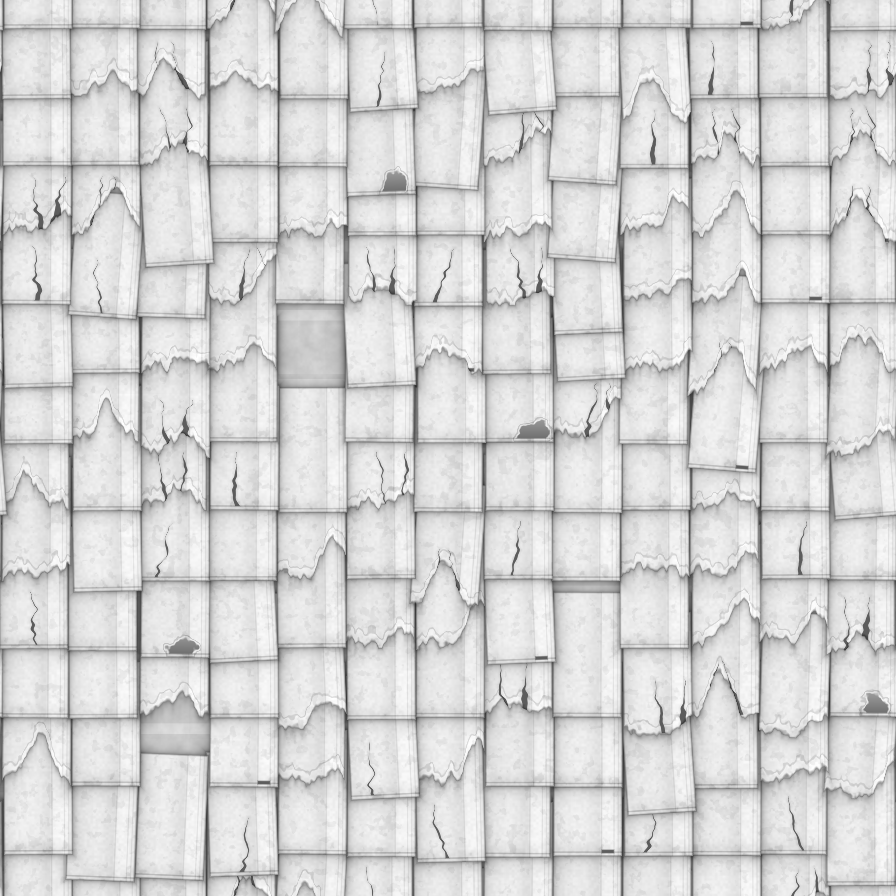
This texture map is drawn by a WebGL 2 fragment shader. Its source:

```glsl
#version 300 es
precision highp float;
// Weathered roof of 13 x 13 overlapping grey tiles, each a flat pan with a roll.
// Long tiles are painted from the eaves up, right to left, each casting a shadow;
// hashes choose which are missing, slipped, broken, pierced or cracked.
uniform vec2 u_resolution;
out vec4 outColor;

const float COUNT = 13.0;         // tiles across and down
const vec2 GRID_SHIFT = vec2(0.02, 0.577);
const float TILE_LENGTH = 1.82;   // in rows, most of it overlapped
const float ROLL_START = 0.68;
const float MISSING = 0.045;      // shares of the tiles
const float SLIPPED = 0.19;
const float BROKEN = 0.25;
const float PIERCED = 0.31;       // upper limits of consecutive ranges
const float CRACKED = 0.40;
const float SHATTERED = 0.54;
const float PAN_TONE = 0.925;
const float ROLL_TONE = 0.955;
const float DECK_TONE = 0.8;
const float HOLE_TONE = 0.4;
const float CRACK_TONE = 0.36;
const float OUTLINE_TONE = 0.56;
const float BROAD_SHADOW = 0.17;
const float TIGHT_SHADOW = 0.17;

vec4 hash4(vec2 p) {
  vec4 a = fract(p.xyxy * vec4(0.1031, 0.1030, 0.0973, 0.1099));
  a += dot(a, a.wzxy + 33.33);
  return fract((a.xxyz + a.yzzw) * a.zywx);
}

float noise(vec2 p) {
  vec2 i = floor(p), f = fract(p);
  f = f * f * (3.0 - 2.0 * f);
  float low = mix(hash4(i).x, hash4(i + vec2(1, 0)).x, f.x);
  float high = mix(hash4(i + vec2(0, 1)).x, hash4(i + 1.0).x, f.x);
  return mix(low, high, f.y);
}

float fbm(vec2 p) {
  return 0.55 * noise(p) + 0.3 * noise(p * 2.1 + 7.0) + 0.15 * noise(p * 4.3 + 19.0);
}

float line(float d, float width, float px) {
  return 1.0 - smoothstep(width, width + px, abs(d));
}

// Signed distance to a wandering slit, open at the foot and closing upwards
float slit(vec2 q, float x, float lean, float width, float seed) {
  float along = (q.y - 0.06) / 0.78;
  float wander = 0.1 * noise(vec2(q.y * 5.0, seed)) + 0.05 * noise(vec2(q.y * 14.0, seed));
  float taper = (1.0 - along) * noise(vec2(q.y * 6.0 + 9.0, seed)) * 1.6;
  float gap = abs(q.x - x - lean * (q.y - 0.4) - wander + 0.07) - width * taper;
  return max(gap, (abs(along - 0.5) - 0.5) * 0.7);
}

float tileSurface(vec2 q, vec2 seed, float px) {
  float roll = smoothstep(ROLL_START - 0.02, ROLL_START + 0.03, q.x);
  float across = (q.x - ROLL_START) / (1.0 - ROLL_START);
  float pan = PAN_TONE - 0.05 * smoothstep(0.42, ROLL_START, q.x);
  float tone = mix(pan, ROLL_TONE - 0.07 * pow(abs(across * 2.0 - 0.9), 3.0), roll);
  tone -= 0.07 * line(q.x - 0.70, 0.003, px) + 0.07 * line(q.x - 0.88, 0.002, px);
  tone -= 0.06 * line(q.x - 0.94, 0.002, px);
  // stains, grain and grime gathering at the foot
  float stain = fbm(q * 9.0 + seed);
  tone -= 0.045 * smoothstep(0.6, 0.72, stain) + 0.04 * (noise(q * 26.0 + seed) - 0.5);
  return tone - 0.15 * smoothstep(0.28, 0.0, q.y) * stain;
}

void paintTile(inout float col, vec2 p, vec2 id, float px) {
  vec2 key = mod(id, COUNT);
  vec4 fate = hash4(key + 3.7), form = hash4(key + 41.3), shift = hash4(key + 87.1);
  if (fate.x < MISSING) return;
  bool slipped = fate.y < SLIPPED;
  float turn = (shift.z - 0.5) * (slipped ? 0.16 : 0.02);
  vec2 q = p - id - vec2(0.5 + 0.07 * (shift.x - 0.5), 0.9);
  q.y += slipped ? 0.08 + 0.36 * shift.y : 0.05 * (shift.y - 0.5);
  q = vec2(q.x - turn * q.y, q.y + turn * q.x) + vec2(0.5, 0.9);
  vec2 side = abs(q - vec2(0.5, 0.5 * TILE_LENGTH)) - vec2(0.5, 0.5 * TILE_LENGTH);
  float d = max(side.x, side.y);
  if (d > 0.3) return;

  vec2 seed = key * 17.0;
  bool shattered = fate.z > CRACKED && fate.z < SHATTERED;
  bool broken = fate.z < BROKEN || shattered;
  bool cracked = fate.z > PIERCED && fate.z < SHATTERED;
  float tone = tileSurface(q, seed, px) + 0.02 * (form.w - 0.5);

  // broken foot with a pale chipped rim, or a straight rolled lip
  if (broken) {
    float bite = smoothstep(0.25 + 0.3 * form.z, 0.0, abs(q.x - 0.4 - form.x * 0.65));
    float jag = noise(vec2(q.x * 8.0, seed.x + seed.y)) + 0.6 * noise(vec2(q.x * 21.0, seed.y));
    float ragged = 0.03 * noise(q * 18.0 + seed);
    float fracture = ((0.12 + 0.5 * form.y) * bite + 0.17 * jag - 0.08 - q.y) * 0.55 + ragged;
    d = max(d, fracture);
    float rim = fracture + 0.06 + 0.06 * noise(q * 9.0 + seed);
    tone -= 0.1 * line(rim, 0.004, px) - 0.03 * smoothstep(0.0, px, rim);
  } else {
    tone -= 0.14 * line(q.y - 0.06, 0.004, px);
  }
  if (cracked) {
    float lean = (form.y - 0.5) * 0.5, x = 0.28 + 0.3 * form.x;
    float crack = slit(q, x, lean, 0.028, seed.x + key.y);
    if (shattered) crack = min(crack, slit(q, x + 0.32, -lean - 0.1, 0.05, seed.y + 5.0));
    tone -= 0.05 * smoothstep(0.05, 0.0, crack);
    tone = mix(tone, CRACK_TONE, 1.0 - smoothstep(-0.6 * px, 0.6 * px, crack));
  }
  // arched hole in the roll
  if (fate.z > BROKEN && fate.z < PIERCED) {
    float arch = length((q - vec2(0.6 + 0.2 * form.x, 0.07)) * vec2(1.0, 0.75));
    arch = max(arch - 0.08 - 0.2 * fbm(q * 6.0 + seed), 0.06 - q.y);
    tone -= 0.14 * line(arch - 0.04, 0.004, px);
    tone = mix(tone, HOLE_TONE + 0.6 * q.y, 1.0 - smoothstep(-px, px, arch));
  }
  if (form.w > 0.94) {
    vec2 notch = abs(q - vec2(0.79, 0.07)) - vec2(0.09, 0.025);
    tone = mix(tone, CRACK_TONE, 1.0 - smoothstep(-px, px, max(notch.x, notch.y)));
  }
  // contact shadow, dark outline, then the tile itself
  float away = max(d, 0.0);
  col *= 1.0 - BROAD_SHADOW * exp(-away / 0.09) - TIGHT_SHADOW * exp(-away / 0.025);
  tone *= mix(OUTLINE_TONE, 1.0, smoothstep(-0.005, 0.03, -d));
  col = mix(col, tone, 1.0 - smoothstep(-0.5 * px, 0.5 * px, d));
}

void main() {
  vec2 p = gl_FragCoord.xy / u_resolution * COUNT - GRID_SHIFT + COUNT;
  float px = COUNT / min(u_resolution.x, u_resolution.y);
  vec2 cell = floor(p);
  // bare deck with pale laths
  float col = DECK_TONE + 0.1 * (fbm(mod(p, COUNT) * 7.0) - 0.5);
  col += 0.06 * line(fract(p.y) - 0.85, 0.07, px);
  for (int row = -1; row <= 1; row++)
    for (int column = 1; column >= -1; column--)
      paintTile(col, p, cell + vec2(column, row), px);
  outColor = vec4(vec3(clamp(col, 0.0, 1.0)), 1.0);
}
```
